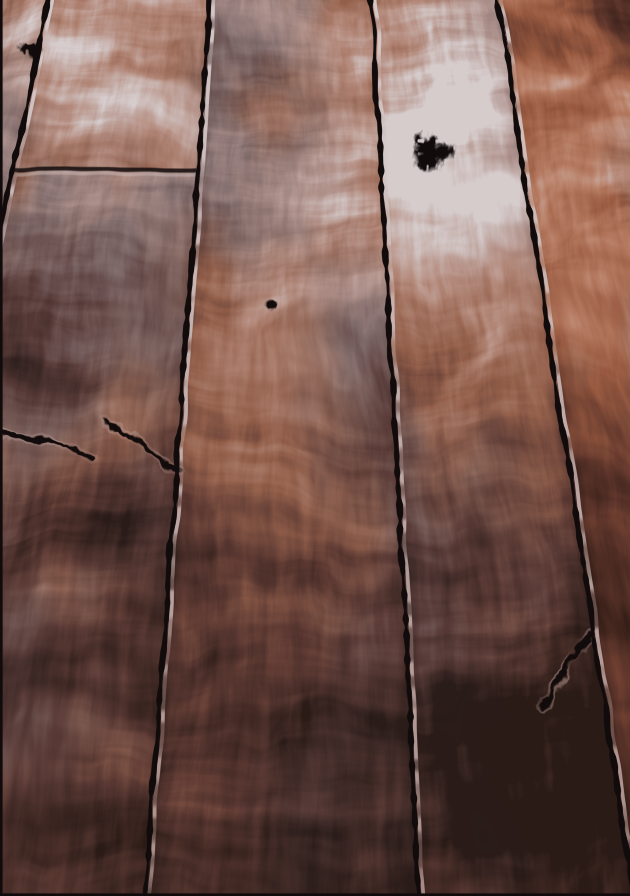
Reproduce this texture procedurally as a Shadertoy shader.

```glsl
const float SEAMS[4] = float[4](0.078, 0.337, 0.593, 0.793); // at the far edge
const float VANISH_X = 0.485;
const float SPREAD = 0.70;        // widening of the boards toward the viewer
const float JOINT_Y = 0.811;
const float ASPECT = 0.703;
const float GAP_WIDTH = 0.0042;
const float RIM_WIDTH = 0.0030;
const float FIGURE = 0.62;
const float GRAIN = 0.20;
const float CHATTER = 0.22;
const vec3 UMBER = vec3(0.16, 0.11, 0.10);
const vec3 BROWN = vec3(0.34, 0.23, 0.22);
const vec3 RUSSET = vec3(0.55, 0.39, 0.33);
const vec3 SLATE = vec3(0.50, 0.42, 0.42);
const vec3 ROSE = vec3(0.69, 0.58, 0.56);
const vec3 GLARE = vec3(0.84, 0.80, 0.80);
const vec3 AMBER_TINT = vec3(1.10, 0.90, 0.74);
const vec3 GAP = vec3(0.07, 0.045, 0.045);

float hash(vec2 p) {
    vec3 q = fract(p.xyx * 0.1031);
    q += dot(q, q.yzx + 33.33);
    return fract((q.x + q.y) * q.z);
}

float noise(vec2 p) {
    vec2 i = floor(p), f = fract(p);
    f = f * f * (3.0 - 2.0 * f);
    return mix(mix(hash(i), hash(i + vec2(1, 0)), f.x),
               mix(hash(i + vec2(0, 1)), hash(i + vec2(1, 1)), f.x), f.y);
}

float fbm(vec2 p) {
    float sum = 0.0, amp = 0.5;
    for (int i = 0; i < 4; i++) {
        sum += amp * noise(p);
        p = mat2(1.6, 1.2, -1.2, 1.6) * p + 7.3;
        amp *= 0.5;
    }
    return sum / 0.9375;
}

float blob(vec2 p, vec2 centre, vec2 radius) {
    vec2 d = (p - centre) / radius;
    return exp(-dot(d, d));
}

float band(float d, float halfWidth, float px) {
    return 1.0 - smoothstep(halfWidth - px, halfWidth + px, abs(d));
}

// Jagged split: x is the dark opening, y its lit lower lip
vec2 crack(vec2 uv, vec2 a, vec2 b, float px) {
    vec2 scale = vec2(ASPECT, 1.0), p = uv * scale;
    p += 0.024 * (vec2(fbm(p * 38.0), fbm(p * 38.0 + 19.0)) - 0.5);
    a *= scale;
    b *= scale;
    float h = clamp(dot(p - a, b - a) / dot(b - a, b - a), 0.0, 1.0);
    float d = length(p - mix(a, b, h));
    float w = 0.0015 + 0.005 * noise(p * 65.0) * (1.0 - 0.5 * h);
    float open = 1.0 - smoothstep(w - px, w + px, d);
    return vec2(open, band(d - w - 0.002, 0.0012, px) * noise(p * 50.0 + 5.0));
}

// Ragged knot with a broken core
float knot(vec2 uv, vec2 centre, vec2 radius) {
    float r = length((uv - centre) / radius) + 1.1 * (fbm(uv * 65.0) - 0.5);
    return (1.0 - smoothstep(0.55, 0.95, r)) * smoothstep(0.22, 0.48, noise(uv * 140.0) + 0.2);
}

// Window light and stains, brighter toward the far end
float lighting(vec2 uv, float id) {
    float l = mix(0.17, 0.56, smoothstep(0.0, 0.95, uv.y));
    l += 0.50 * blob(uv, vec2(0.72, 0.82), vec2(0.17, 0.15)) * (id == 3.0 ? 1.0 : 0.3);
    l += 0.27 * blob(uv, vec2(0.52, 0.79), vec2(0.16, 0.20));
    l += 0.26 * blob(uv, vec2(0.14, 0.94), vec2(0.16, 0.14));
    l += 0.16 * blob(uv, vec2(0.40, 0.60), vec2(0.16, 0.10));
    l += 0.14 * blob(uv, vec2(0.95, 0.72), vec2(0.18, 0.22));
    l += 0.10 * blob(uv, vec2(0.10, 0.22), vec2(0.16, 0.16));
    l -= 0.24 * blob(uv, vec2(0.73, 0.22), vec2(0.09, 0.07));
    l -= 0.26 * blob(uv, vec2(0.90, 0.13), vec2(0.13, 0.14)) * step(id, 3.5);
    l -= 0.18 * blob(uv, vec2(0.18, 0.42), vec2(0.10, 0.08));
    l -= 0.18 * blob(uv, vec2(0.03, 0.62), vec2(0.08, 0.07));
    return l - 0.55 * blob(uv, vec2(1.0, 1.0), vec2(0.11, 0.06));
}

void mainImage(out vec4 fragColor, in vec2 fragCoord) {
    vec2 uv = fragCoord / iResolution.xy;
    float px = 1.0 / iResolution.y;
    float t = 1.0 - uv.y, widen = 1.0 + SPREAD * t;

    // Board index, converging gaps and worn rims
    float id = 0.0, gap = 0.0, rim = 0.0, bevel = 0.0;
    for (int i = 0; i < 4; i++) {
        float k = float(i);
        float d = uv.x - VANISH_X - (SEAMS[i] - VANISH_X) * widen;
        d += 0.005 * (noise(vec2(uv.y * 28.0, k * 9.0)) - 0.5);
        id += step(0.0, d);
        float bite = GAP_WIDTH * (0.45 + 0.9 * noise(vec2(uv.y * 110.0, k * 5.0)));
        gap = max(gap, band(d + 0.003, bite, px));
        float wear = smoothstep(0.15, 0.7, noise(vec2(uv.y * 75.0, k * 13.0)));
        rim = max(rim, band(d - 0.004, RIM_WIDTH, px) * (0.35 + 0.6 * wear));
        bevel = max(bevel, exp(-abs(d) * 75.0));
    }
    // Butt joint across the second board
    float onJoint = id == 1.0 ? 1.0 : 0.0;
    float jd = uv.y - JOINT_Y + 0.003 * (noise(uv * 30.0) - 0.5);
    gap = max(gap, onJoint * 0.85 * band(jd, 0.0022, px));
    rim = max(rim, onJoint * 0.4 * band(jd + 0.005, 0.0018, px));
    float seed = id * 17.0 + onJoint * step(0.0, jd) * 71.0;

    // Wood figure in board space: curl, cross ripples, fine grain
    vec2 plank = vec2((uv.x - VANISH_X) / widen + 0.5, 1.6 * t / widen);
    float curl = fbm(plank * 5.0 + seed);
    float figure = fbm(plank * vec2(6.0, 17.0) + 3.0 * curl + seed) - 0.5;
    float ripple = fbm(vec2(plank.x * 7.0, plank.y * 85.0 + 7.0 * curl) + seed) - 0.5;
    float grain = fbm(vec2(plank.x * 110.0 + 5.0 * curl, plank.y * 22.0) + seed) - 0.5;
    float tone = lighting(uv, id) + FIGURE * figure + GRAIN * grain;
    tone += CHATTER * ripple * smoothstep(0.25, 0.65, noise(plank * 6.0 + seed + 4.0));
    tone += 0.10 * (hash(vec2(seed, 3.0)) - 0.5) - 0.14 * bevel;

    // Tone to stain colour, warm and cool patches
    float warmth = smoothstep(0.32, 0.68, fbm(plank * vec2(5.0, 4.0) + seed + 31.0));
    warmth = clamp(warmth + (id == 4.0 ? 0.6 : 0.0), 0.0, 1.0);
    float s = clamp(tone, 0.0, 1.0) * 4.0;
    vec3 col = mix(UMBER, BROWN, min(s, 1.0));
    col = mix(col, mix(SLATE, RUSSET, warmth), clamp(s - 1.0, 0.0, 1.0));
    col = mix(col, ROSE, clamp(s - 2.0, 0.0, 1.0));
    col = mix(col, GLARE, clamp(s - 3.0, 0.0, 1.0));
    float amber = warmth * (id == 4.0 ? 0.9 : 0.45) * (1.0 - smoothstep(0.65, 1.0, tone));
    col *= mix(vec3(1.0), AMBER_TINT, amber);

    // Knots and splits
    float hole = knot(uv, vec2(0.685, 0.830), vec2(0.036, 0.026));
    hole = max(hole, knot(uv, vec2(0.431, 0.660), vec2(0.018, 0.008)));
    hole = max(hole, knot(uv, vec2(0.046, 0.945), vec2(0.025, 0.011)));
    vec2 split = crack(uv, vec2(0.0, 0.520), vec2(0.145, 0.489), px);
    split = max(split, crack(uv, vec2(0.17, 0.525), vec2(0.28, 0.477), px));
    split = max(split, crack(uv, vec2(0.93, 0.290), vec2(0.86, 0.212), px));
    col = mix(col, ROSE, 0.7 * split.y);
    col = mix(col, GAP, max(hole, split.x));

    // Seams over the boards, then the dark outer edge
    col = mix(col, mix(ROSE, GLARE, uv.y), rim);
    col = mix(col, GAP, gap);
    float edge = min(uv.x * ASPECT, uv.y);
    col = mix(GAP, col, smoothstep(0.003 - px, 0.003 + px, edge));
    fragColor = vec4(col, 1.0);
}
```
